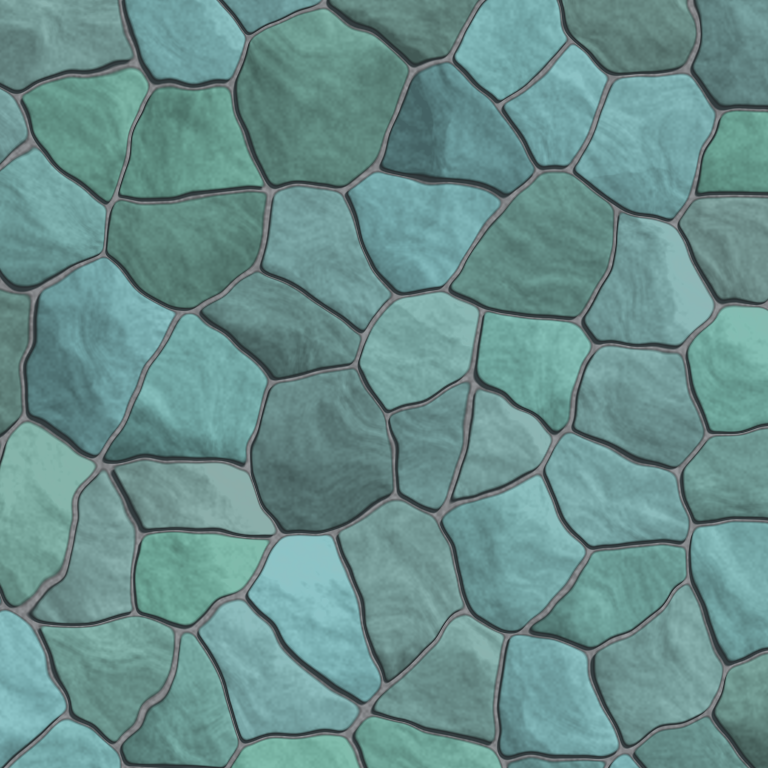
Give the GLSL for this texture, as a Shadertoy shader.

```glsl
#define STONES 6.6
#define JITTER 0.92
#define GROUT_HALF 0.024
#define SHADOW_REACH 0.036
#define FACET_DEPTH 0.13
#define RELIEF 0.55
#define GRAIN 0.13
#define GREEN_STONE vec3(0.39, 0.60, 0.545)
#define BLUE_STONE vec3(0.43, 0.625, 0.635)
#define GREY_STONE vec3(0.43, 0.55, 0.535)
#define GROUT_COLOR vec3(0.52, 0.53, 0.54)
#define SHADOW_COLOR vec3(0.17, 0.21, 0.22)

const vec2 LIGHT = vec2(0.6, 0.8);

struct Stone {
    float edge;   // distance to the joint's centre line
    vec2 id;
    vec2 local;   // position relative to the stone's seed
};

vec3 hash3(vec2 p) {
    vec3 q = fract(p.xyx * vec3(0.1031, 0.1030, 0.0973));
    q += dot(q, q.yxz + 33.33);
    return fract((q.xxy + q.yzz) * q.zyx);
}

vec3 noise3(vec2 p) {
    vec2 i = floor(p), f = fract(p);
    f = f * f * (3.0 - 2.0 * f);
    vec3 low = mix(hash3(i), hash3(i + vec2(1, 0)), f.x);
    vec3 high = mix(hash3(i + vec2(0, 1)), hash3(i + vec2(1, 1)), f.x);
    return mix(low, high, f.y);
}

float fbm(vec2 p) {
    float sum = 0.0, amp = 0.5;
    for (int i = 0; i < 4; i++) {
        sum += amp * noise3(p).x;
        p = mat2(1.6, 1.2, -1.2, 1.6) * p + 7.3;
        amp *= 0.52;
    }
    return sum;
}

float smoothMin(float a, float b, float k) {
    float h = max(k - abs(a - b), 0.0) / k;
    return min(a, b) - h * h * k * 0.25;
}

vec2 seedOf(vec2 cell) {
    return cell + 0.5 + JITTER * (hash3(cell + 19.0).xy - 0.5);
}

// Voronoi stones with true distance to the joints
Stone findStone(vec2 p) {
    vec2 base = floor(p);
    Stone s = Stone(1.0, base, vec2(0));
    float nearest = 9.0;
    for (int y = -2; y <= 2; y++)
    for (int x = -2; x <= 2; x++) {
        vec2 cell = base + vec2(x, y);
        vec2 r = p - seedOf(cell);
        if (dot(r, r) < nearest) {
            nearest = dot(r, r);
            s.id = cell;
            s.local = r;
        }
    }
    for (int y = -2; y <= 2; y++)
    for (int x = -2; x <= 2; x++) {
        if (x == 0 && y == 0) continue;
        vec2 toSeed = seedOf(s.id + vec2(x, y)) - p;
        float d = dot(0.5 * (toSeed - s.local), normalize(toSeed + s.local));
        s.edge = smoothMin(s.edge, d, 0.05);
    }
    return s;
}

// Broad chipped planes, bright where they face the light
float facetShade(Stone s, vec2 p) {
    float shade = 0.0;
    float ragged = (fbm(p * 2.5) - 0.5) * 0.4;
    for (int i = 0; i < 3; i++) {
        vec3 h = hash3(s.id + float(i) * 31.0 + 57.0);
        float angle = 6.2832 * h.x;
        vec2 dir = vec2(cos(angle), sin(angle));
        float over = dot(s.local, dir) + ragged - mix(0.02, 0.32, h.y);
        shade += smoothstep(0.0, mix(0.03, 0.25, h.z), over) * dot(dir, LIGHT);
    }
    return shade;
}

// Wrinkles drawn out across the light direction
float wrinkleHeight(vec2 p) {
    vec2 q = vec2(dot(p, vec2(0.8, -0.6)) * 0.6, dot(p, LIGHT));
    q += 0.35 * noise3(p * 2.0).xy;
    return fbm(q * 4.5);
}

void mainImage(out vec4 fragColor, in vec2 fragCoord) {
    vec2 uv = fragCoord / iResolution.y;
    float pixel = STONES / iResolution.y;

    // Irregular joints
    vec2 p = uv * STONES + 3.0;
    p += 0.35 * (noise3(p * 1.1).xy - 0.5) + 0.07 * (noise3(p * 4.5).yz - 0.5);

    Stone stone = findStone(p);
    float litEdge = findStone(p + LIGHT * SHADOW_REACH).edge;
    float soft = max(pixel * 0.8, 0.008);
    float cover = smoothstep(-soft, soft, stone.edge - GROUT_HALF);
    float shadow = smoothstep(-soft, soft, litEdge - GROUT_HALF);

    // Stone tint
    vec3 h = hash3(stone.id + 83.0);
    vec3 tint = mix(GREEN_STONE, BLUE_STONE, smoothstep(0.1, 0.7, h.x));
    tint = mix(tint, GREY_STONE, h.y * h.y);

    // Surface shading
    vec2 q = p + h.xy * 20.0;
    float slope = wrinkleHeight(q) - wrinkleHeight(q + LIGHT * 0.05);
    float grain = noise3(uv * 270.0).x * 0.6 + noise3(uv * 140.0).y * 0.4 - 0.5;
    float bevel = clamp((stone.edge - litEdge) / SHADOW_REACH, -1.0, 1.0);
    float rim = 1.0 - smoothstep(GROUT_HALF, GROUT_HALF + 0.06, stone.edge);
    float shade = mix(0.89, 1.11, h.z) + FACET_DEPTH * facetShade(stone, q);
    shade += RELIEF * slope + GRAIN * grain + 0.09 * bevel * rim;
    shade += 0.16 * (fbm(q * 1.3) - 0.5);
    vec3 rock = tint * clamp(shade, 0.62, 1.24);
    rock = mix(rock, vec3(dot(rock, vec3(0.333))), 0.5 * clamp(shade - 1.05, 0.0, 0.4));

    // Grout with cast shadow and dark contact lines
    vec3 joint = mix(GROUT_COLOR * (1.0 + 0.3 * grain), SHADOW_COLOR, 0.92 * shadow);
    vec3 color = mix(joint, rock, cover);
    float contact = 1.0 - smoothstep(0.0, 0.018, abs(stone.edge - GROUT_HALF));
    color *= 1.0 - 0.28 * contact;

    fragColor = vec4(color, 1.0);
}
```
